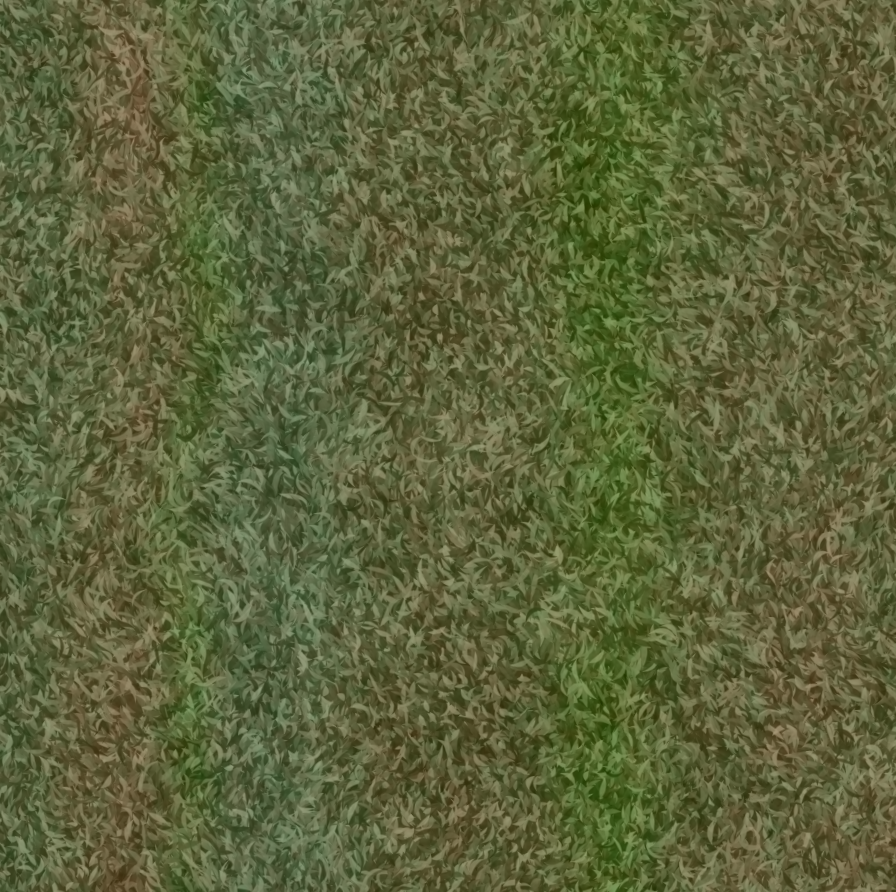
Reproduce this texture procedurally as a Shadertoy shader.

```glsl
const int LAYERS = 14;
const float CELL = 0.022;
const vec3 OLIVE = vec3(0.385, 0.400, 0.250);
const vec3 DRY_TINT = vec3(0.040, -0.015, 0.005);
const vec3 LUSH_TINT = vec3(-0.045, 0.020, -0.060);
const vec3 COOL_TINT = vec3(-0.025, 0.018, 0.035);

vec4 hash4(vec3 seed) {
    vec4 h = fract(seed.xyzx * vec4(0.1031, 0.1030, 0.0973, 0.1099));
    h += dot(h, h.wzxy + 33.33);
    return fract((h.xxyz + h.yzzw) * h.zywx);
}

float valueNoise(vec2 p, float seed) {
    vec2 cell = floor(p), f = fract(p);
    f = f * f * (3.0 - 2.0 * f);
    float a = hash4(vec3(cell, seed)).x;
    float b = hash4(vec3(cell + vec2(1, 0), seed)).x;
    float c = hash4(vec3(cell + vec2(0, 1), seed)).x;
    float d = hash4(vec3(cell + vec2(1, 1), seed)).x;
    return mix(mix(a, b, f.x), mix(c, d, f.x), f.y);
}

float cloud(vec2 p, float seed) {
    return 0.6 * valueNoise(p, seed) + 0.4 * valueNoise(p * 2.3 + 5.7, seed + 1.0);
}

float band(float x, float center, float width) {
    float d = (x - center) / width;
    return exp(-d * d);
}

// Broad vertical strips of dry, lush and cool turf
vec3 turfTint(vec2 p) {
    float x = p.x + 0.10 * (cloud(p * 5.0, 41.0) - 0.5);
    float patchy = smoothstep(0.35, 0.75, cloud(p * vec2(9.0, 6.0), 43.0));
    float dry = band(x, 0.14, 0.05) + 0.45 * band(x, 0.47, 0.07) + 0.7 * band(x, 0.92, 0.12);
    float lush = 0.6 * band(x, 0.22, 0.03) + 0.9 * band(x, 0.68, 0.08);
    float cool = band(x, 0.31, 0.08) + 0.6 * band(x, 0.02, 0.06);
    return DRY_TINT * dry * (0.4 + 0.8 * patchy)
         + LUSH_TINT * lush * (1.2 - 0.6 * patchy)
         + COOL_TINT * cool;
}

// Coverage of a curved, tapered blade; q.y runs along it
float bladeMask(vec2 q, float halfLength, float halfWidth, float bend, float soft) {
    float t = q.y / halfLength;
    float edge = abs(q.x - bend * halfLength * (t * t - 0.4)) - halfWidth * (1.0 - t * t);
    float ends = 1.0 - smoothstep(0.9, 1.15, abs(t));
    return ends * (1.0 - smoothstep(-soft, soft, edge));
}

// Paint one jittered grid of blades over the lightness beneath it
float paintBlades(float tone, vec2 p, float layer, float lean, float vigor, float soft) {
    vec2 shift = hash4(vec3(layer, 3.0, 8.0)).xy;
    vec2 g = p / CELL + shift;
    vec2 home = floor(g);
    for (int j = -1; j <= 1; j++) {
        for (int i = -1; i <= 1; i++) {
            vec2 cell = home + vec2(i, j);
            vec4 place = hash4(vec3(cell, layer));
            vec4 shape = hash4(vec3(cell, layer + 50.0));
            vec2 d = (g - cell - place.xy) * CELL;
            float angle = lean + (place.z + shape.w - 1.0) * 1.7;
            float c = cos(angle), s = sin(angle);
            vec2 q = vec2(c * d.x + s * d.y, c * d.y - s * d.x);
            float halfLength = mix(0.007, 0.018, shape.x) * vigor;
            float halfWidth = mix(0.0016, 0.0034, shape.y);
            float mask = bladeMask(q, halfLength, halfWidth, shape.z - 0.5, soft);
            float bladeTone = mix(-0.18, 0.19, place.w) + 0.03 * q.y / halfLength;
            tone = mix(tone, bladeTone, 0.82 * mask);
        }
    }
    return tone;
}

void mainImage(out vec4 fragColor, in vec2 fragCoord) {
    vec2 p = fragCoord / iResolution.y;
    float soft = max(0.0014, 0.8 / iResolution.y);

    // Clumps share a lean and a blade length
    float lean = 2.4 * (cloud(p * 8.0, 11.0) - 0.5) + 0.25;
    float vigor = mix(0.7, 1.0, smoothstep(0.3, 0.65, cloud(p * 6.0, 17.0)));

    // Shaded thatch below, then the blades
    float tone = -0.16 + 0.08 * valueNoise(p * 130.0, 23.0);
    for (int k = 0; k < LAYERS; k++) {
        tone = paintBlades(tone, p, float(k) + 1.0, lean, vigor, soft);
    }

    // Uneven light and fine fibre grain
    tone += 0.07 * (cloud(p * 14.0, 29.0) - 0.5);
    tone += 0.035 * (valueNoise(p * 260.0, 31.0) - 0.5);

    // Stray straw and leaf hues
    float hue = cloud(p * 45.0, 37.0) - 0.5;
    vec3 color = OLIVE + tone + turfTint(p) + hue * vec3(0.07, -0.02, 0.0);
    fragColor = vec4(clamp(color, 0.0, 1.0), 1.0);
}
```
